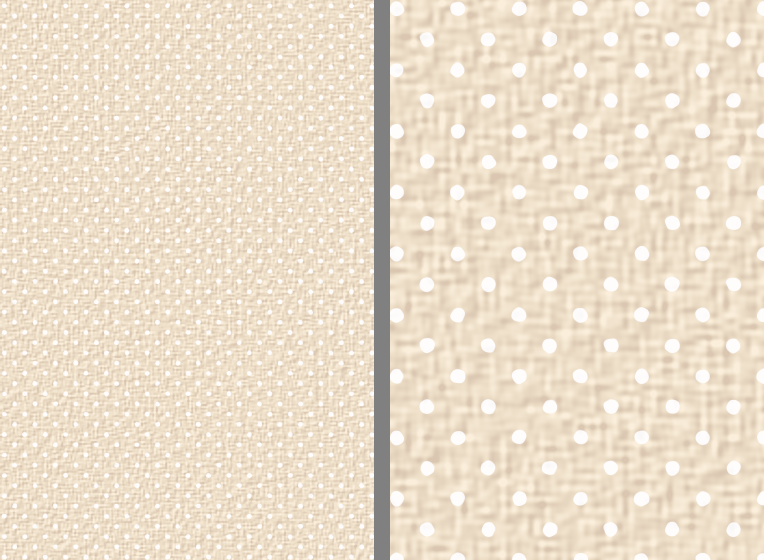
Left, the full canvas; right, a detail of the centre.
This pattern is drawn by a WebGL 1 fragment shader. Its source:

```glsl
precision highp float;
// Staggered white polka dots on cream embossed woven paper.

uniform vec2 u_resolution;

const float ROWS = 54.857;               // dot rows over the canvas height
const vec2 LATTICE_SHIFT = vec2(0.43, 0.286);
const float DOT_RADIUS = 0.235;          // in row spacings
const vec2 LIGHT_STEP = vec2(-0.09, 0.09); // towards the upper left light

const vec3 CREAM = vec3(0.93, 0.87, 0.78);
const vec3 HIGHLIGHT = vec3(0.965, 0.915, 0.835);
const vec3 SHADOW = vec3(0.885, 0.815, 0.73);
const vec3 DOT_WHITE = vec3(1.0, 0.99, 0.99);

float hash(vec2 p) {
  return fract(sin(dot(p, vec2(127.1, 311.7))) * 43758.5453);
}

float valueNoise(vec2 p) {
  vec2 cell = floor(p);
  vec2 f = fract(p);
  vec2 s = f * f * (3.0 - 2.0 * f);
  float low = mix(hash(cell), hash(cell + vec2(1.0, 0.0)), s.x);
  float high = mix(hash(cell + vec2(0.0, 1.0)), hash(cell + vec2(1.0, 1.0)), s.x);
  return mix(low, high, s.y);
}

// Crossing threads with a little pulp grain.
float paperHeight(vec2 p) {
  float weft = valueNoise(p * vec2(1.5, 5.5));
  float warp = valueNoise(p * vec2(5.5, 1.5) + 37.0);
  float grain = valueNoise(p * 4.2 + 71.0);
  return weft + warp + 0.8 * grain;
}

// Positive on slopes that face the light, negative on those that face away.
float emboss(vec2 p, vec2 lightStep) {
  return paperHeight(p - lightStep) - paperHeight(p + lightStep);
}

// Distance to the nearest dot centre where column + row is even.
float staggeredDistance(vec2 p) {
  vec2 diagonal = 0.5 * vec2(p.x + p.y, p.x - p.y);
  vec2 offset = fract(diagonal + 0.5) - 0.5;
  return length(offset) * sqrt(2.0);
}

vec3 paperColor(float relief) {
  vec3 lit = mix(CREAM, HIGHLIGHT, max(relief, 0.0));
  return lit + (SHADOW - CREAM) * max(-relief, 0.0);
}

void main() {
  vec2 p = gl_FragCoord.xy / u_resolution.y * ROWS;
  float pixel = ROWS / u_resolution.y;

  float relief = clamp(1.6 * emboss(p, LIGHT_STEP), -1.7, 1.5);
  vec3 color = paperColor(relief);

  // The paper relief roughens the dot rims.
  float rim = DOT_RADIUS + 0.06 * (valueNoise(p * 5.0 + 13.0) - 0.5);
  float d = staggeredDistance(p - LATTICE_SHIFT) - rim;
  float dotMask = 1.0 - smoothstep(-0.75 * pixel, 0.75 * pixel, d);
  vec3 dotColor = DOT_WHITE + 0.012 * min(relief, 0.0);

  gl_FragColor = vec4(mix(color, dotColor, dotMask), 1.0);
}
```
